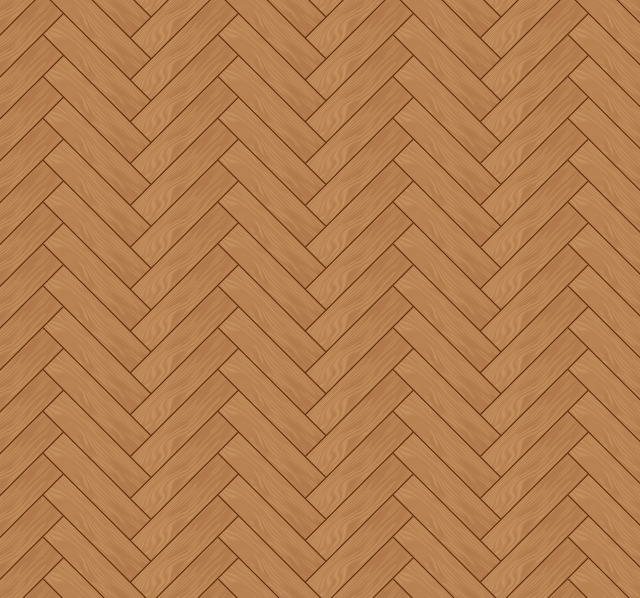
Write a Shadertoy shader that draws this pattern.

```glsl
const float PLANK_LENGTH = 0.2069;
const float PLANK_WIDTH = 0.0495;
const float SEAM_HALF_WIDTH = 0.0010;
const vec2 FIRST_CORNER = vec2(0.1064, 0.0223);

const vec3 WOOD_DARK = vec3(0.690, 0.470, 0.288);
const vec3 WOOD_MID = vec3(0.722, 0.510, 0.322);
const vec3 WOOD_LIGHT = vec3(0.785, 0.580, 0.385);
const vec3 SEAM_COLOR = vec3(0.38, 0.18, 0.04);

struct Plank {
    vec2 local;   // x along the plank, y across it
    float kind;   // 0 falls to the right, 1 rises to the right
};

float hash(vec2 p) {
    vec3 q = fract(vec3(p.xyx) * 0.1031);
    q += dot(q, q.yzx + 33.33);
    return fract((q.x + q.y) * q.z);
}

float valueNoise(vec2 p) {
    vec2 cell = floor(p);
    vec2 f = fract(p);
    f = f * f * (3.0 - 2.0 * f);
    float low = mix(hash(cell), hash(cell + vec2(1, 0)), f.x);
    float high = mix(hash(cell + vec2(0, 1)), hash(cell + vec2(1, 1)), f.x);
    return mix(low, high, f.y);
}

// Finds the plank under a point of the diagonal frame
Plank herringbone(vec2 q, float len, float wid) {
    Plank plank = Plank(vec2(0.0), 0.0);
    float column = floor((q.x - q.y) / (2.0 * len));
    for (int i = -1; i <= 1; i++) {
        vec2 r = q - (column + float(i)) * vec2(len, -len);
        float row = floor(r.y / wid);
        vec2 falling = r - row * wid;
        if (falling.x >= 0.0 && falling.x < len) {
            plank = Plank(falling, 0.0);
        }
        row = floor((r.x - len) / wid);
        vec2 rising = vec2((row + 1.0) * wid - r.y, r.x - len - row * wid);
        if (rising.x >= 0.0 && rising.x < len) {
            plank = Plank(rising, 1.0);
        }
    }
    return plank;
}

// Coverage of repeated lines; width is a fraction of their spacing
float stripes(float phase, float width, float blur) {
    float d = abs(fract(phase) - 0.5);
    return 1.0 - smoothstep(width * 0.5 - blur, width * 0.5 + blur, d);
}

// Grain lines bent around an eye near the start of the plank
float grainPhase(vec2 g, float seed) {
    vec2 eye = (g - vec2(1.0, 0.48 + 0.12 * (g.x - 1.0))) / vec2(0.85, 0.27);
    float bend = 3.0 * exp(-dot(eye, eye));
    float sway = valueNoise(vec2(g.x * 1.3, g.y * 3.0) + seed);
    float ripple = valueNoise(vec2(g.x * 4.0, g.y * 6.0) + seed + 9.0);
    return 10.0 * g.y + bend + 1.7 * sway + 0.45 * ripple + 0.5 * g.x;
}

vec3 woodColor(vec2 g, float seed, float pixel) {
    float phase = grainPhase(g, seed);
    float blur = clamp(pixel * 10.0, 0.06, 0.3);

    // Broad tone, paler toward the eye
    float tone = valueNoise(vec2(g.x * 1.1, g.y * 4.0) + seed + 21.0);
    tone = smoothstep(0.25, 0.8, tone + 0.22 - 0.09 * g.x);
    vec3 color = mix(WOOD_DARK, WOOD_MID, 0.15 + 0.75 * tone);

    // Fine fibres
    float fibre = valueNoise(vec2(g.x * 3.0, phase * 2.0) + seed + 40.0);
    color = mix(color, WOOD_MID, 0.5 * smoothstep(0.4, 0.8, fibre));

    // Pale strokes that taper and break along their length
    float strand = floor(phase);
    float taper = valueNoise(vec2(g.x * 1.8 + strand * 7.3, strand) + seed);
    float nearEye = 1.0 - smoothstep(1.2, 3.2, g.x);
    float strength = smoothstep(0.2, 0.65, taper + 0.3 * nearEye - 0.08);
    float stroke = stripes(phase, 0.28 + 0.18 * strength, blur);
    return mix(color, WOOD_LIGHT, stroke * strength * (0.6 + 0.3 * nearEye));
}

float edgeDistance(vec2 p, vec2 size) {
    vec2 d = min(p, size - p);
    return min(d.x, d.y);
}

void mainImage(out vec4 fragColor, in vec2 fragCoord) {
    float pixel = 1.0 / iResolution.y;
    vec2 p = vec2(fragCoord.x, iResolution.y - fragCoord.y) * pixel;
    p -= FIRST_CORNER;

    // Diagonal frame: x runs down-right, y runs down-left
    vec2 q = vec2(p.x + p.y, p.y - p.x) * inversesqrt(2.0);
    Plank plank = herringbone(q, PLANK_LENGTH, PLANK_WIDTH);

    vec2 grain = plank.local / PLANK_WIDTH;
    vec3 color = woodColor(grain, plank.kind * 57.0, pixel / PLANK_WIDTH);

    // Dark joint between planks
    float edge = edgeDistance(plank.local, vec2(PLANK_LENGTH, PLANK_WIDTH));
    float seam = 1.0 - smoothstep(SEAM_HALF_WIDTH - 0.6 * pixel, SEAM_HALF_WIDTH + 0.6 * pixel, edge);
    fragColor = vec4(mix(color, SEAM_COLOR, seam), 1.0);
}
```
